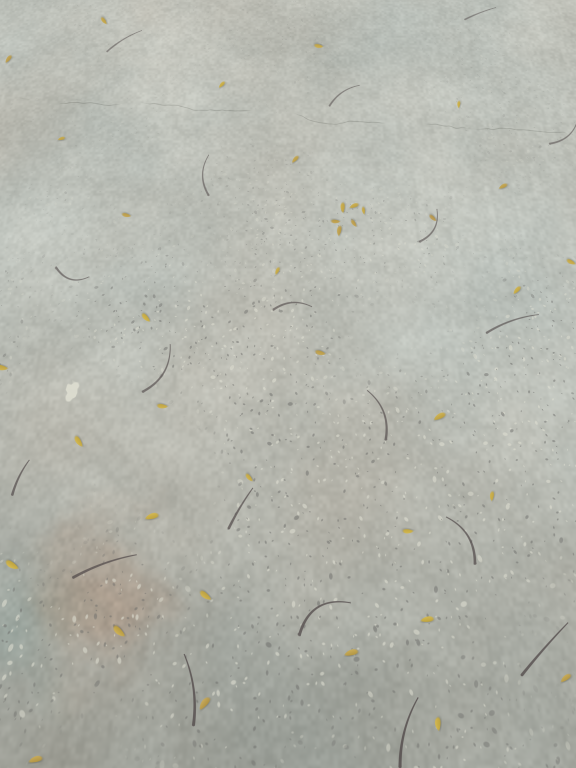
A WebGL 1 fragment shader for this texture:

```glsl
precision highp float;
// Weathered concrete seen at a slant, with grit, stains, yellow leaflets and thin twigs.
uniform vec2 u_resolution;

const vec3 LEAF_YELLOW = vec3(0.80, 0.69, 0.27);
const vec3 LEAF_OCHRE = vec3(0.70, 0.57, 0.33);
const vec3 TWIG_DARK = vec3(0.33, 0.30, 0.30);
const vec3 RUST = vec3(0.72, 0.60, 0.51);
const vec3 CHIP_WHITE = vec3(0.87, 0.87, 0.82);

float hash(vec2 p) {
  vec3 q = fract(vec3(p.xyx) * 0.1031);
  q += dot(q, q.yzx + 33.33);
  return fract((q.x + q.y) * q.z);
}

float noise(vec2 p) {
  vec2 i = floor(p), f = fract(p);
  f = f * f * (3.0 - 2.0 * f);
  return mix(mix(hash(i), hash(i + vec2(1.0, 0.0)), f.x),
             mix(hash(i + vec2(0.0, 1.0)), hash(i + 1.0), f.x), f.y);
}

float fbm(vec2 p) {
  float sum = 0.0, amp = 0.5;
  for (int i = 0; i < 5; i++) {
    sum += amp * noise(p);
    p = mat2(1.6, 1.2, -1.2, 1.6) * p + 7.3;
    amp *= 0.5;
  }
  return sum;
}

vec2 rotate(vec2 p, float a) {
  return vec2(cos(a) * p.x + sin(a) * p.y, cos(a) * p.y - sin(a) * p.x);
}

float cover(float dist, float px) {
  return 1.0 - smoothstep(-0.7 * px, 0.7 * px, dist);
}

// One jittered grain per cell; only a share of the cells is filled.
float specks(vec2 p, float cells, float share, float seed, float px) {
  vec2 id = floor(p * cells) + seed;
  vec2 centre = 0.3 + 0.4 * vec2(hash(id + 3.1), hash(id + 8.7));
  vec2 q = rotate(fract(p * cells) - centre, 6.28 * hash(id + 5.3));
  float radius = mix(0.07, 0.22, pow(hash(id + 1.9), 2.0));
  float dist = (length(q * vec2(0.8, 1.2)) - radius) / cells;
  return step(hash(id), share) * cover(dist, px);
}

float leaf(vec2 q, float size) {
  q.y += 9.0 * q.x * q.x;
  float x = q.x / size;
  return (length(vec2(x, q.y / (size * (0.42 + 0.1 * x)))) - 1.0) * size * 0.45;
}

float twig(vec2 q, float halfLength, float bend, float width) {
  float x = clamp(q.x, -halfLength, halfLength);
  float t = x / halfLength;
  float slope = 2.0 * bend * t;
  float d = length(q - vec2(x, bend * halfLength * (1.0 - t * t)));
  return d / sqrt(1.0 + slope * slope) - width * (0.75 - 0.35 * t);
}

vec3 concrete(vec2 p, vec2 ground, float px) {
  float broad = fbm(ground * 5.0 + 2.0) - 0.5;
  float patches = fbm(ground * vec2(13.0, 17.0) + 31.0) - 0.5;
  float grain = noise(ground * 230.0) + 0.7 * noise(ground * 115.0 + 9.0) - 0.85;
  float brushed = noise(vec2(ground.x * 150.0, ground.y * 9.0)) - 0.5;
  float light = 0.628 + 0.122 * smoothstep(-0.05, 0.65, p.y);
  light += 0.09 * broad + 0.085 * patches + 0.045 * grain;
  light += 0.022 * brushed * smoothstep(0.25, 0.6, p.x) * smoothstep(0.3, 0.7, p.y);
  light += 0.02 * (p.x - 0.375);
  float warmth = fbm(ground * 4.0 + 57.0) - 0.5;
  vec3 col = vec3(light, light + 0.008, light - 0.024) + warmth * vec3(0.04, -0.01, -0.035);

  // Rusty and greenish stains near the lower left
  float ragged = 0.12 * (fbm(p * 14.0) - 0.5);
  float rust = 1.0 - smoothstep(0.0, 0.13, length((p - vec2(0.13, 0.21)) * vec2(1.0, 0.9)) + ragged);
  col = mix(col, RUST * (0.94 + 0.1 * grain), 0.5 * rust);
  float damp = 1.0 - smoothstep(0.0, 0.13, length(p - vec2(0.02, 0.18)) + ragged);
  col += damp * vec3(-0.035, 0.0, 0.005);

  // Faint broken hairline crack across the far part
  float crackY = 0.875 - 0.07 * p.x + 0.025 * (fbm(vec2(p.x * 14.0, 4.0)) - 0.5);
  float crack = cover(abs(p.y - crackY) - 0.0006, px) * smoothstep(0.4, 0.65, noise(p.xx * 17.0));
  return col - 0.10 * crack;
}

void main() {
  float px = 1.0 / u_resolution.y;
  vec2 p = gl_FragCoord.xy * px;
  float depth = 1.0 / (1.3 - 0.6 * p.y);
  vec2 ground = vec2((p.x - 0.375) * depth, 1.6 * depth) + 4.0;
  vec3 col = concrete(p, ground, px);

  // Pale and dark grit
  float gritty = smoothstep(0.3, 0.65, fbm(ground * 6.0 + 80.0)) * (1.0 - 0.75 * smoothstep(0.5, 0.9, p.y));
  float pale = max(specks(ground, 75.0, 0.16, 11.0, px), specks(ground, 120.0, 0.13, 47.0, px));
  float dark = max(specks(ground + 0.37, 85.0, 0.13, 23.0, px), specks(ground, 140.0, 0.12, 71.0, px));
  col = mix(col, CHIP_WHITE, 0.6 * pale * gritty);
  col = mix(col, vec3(0.42, 0.42, 0.41), 0.5 * dark * gritty);

  // One larger pale chip
  vec2 chip = rotate(p - vec2(0.094, 0.49), 1.2) + 0.006 * (noise(p * 160.0) - 0.5);
  col = mix(col, CHIP_WHITE, 0.9 * cover(length(chip * vec2(0.5, 1.0)) - 0.0075, px));

  // Curved twigs, smaller with distance
  for (int i = 0; i < 19; i++) {
    float n = float(i), h = hash(vec2(n, 2.0));
    vec2 at = vec2(0.75 * fract(n * 0.618 + 0.71), (n + h) / 19.0);
    float size = mix(1.0, 0.5, at.y);
    vec2 q = rotate(p - at, mix(1.9, 0.1, at.y) + 2.2 * (hash(vec2(n, 5.0)) - 0.5));
    float d = twig(q, size * mix(0.026, 0.05, h), 0.9 * hash(vec2(n, 9.0)) - 0.45, 0.0019 * size);
    col = mix(col, TWIG_DARK, mix(0.85, 0.5, at.y) * cover(d, px));
  }

  // Scattered leaflets; the last few lie in a small group
  for (int i = 0; i < 38; i++) {
    float n = float(i), h = hash(vec2(n, 14.0));
    vec2 at = vec2(0.75 * fract(n * 0.618 + 0.17 * h), (n + h) / 32.0);
    if (i > 31) at = vec2(0.455, 0.715) + 0.045 * (vec2(h, hash(vec2(n, 17.0))) - 0.5);
    float size = mix(0.0088, 0.0042, at.y) * (0.8 + 0.4 * hash(vec2(n, 21.0)));
    vec2 q = rotate(p - at, 3.14 * hash(vec2(n, 25.0)));
    float shadow = cover(leaf(q + vec2(0.0, 0.0012), size), 2.0 * px);
    col *= 1.0 - 0.2 * shadow;
    vec3 tone = mix(LEAF_YELLOW, LEAF_OCHRE, 0.8 * pow(hash(vec2(n, 29.0)), 2.0));
    col = mix(col, tone + 12.0 * q.y, 0.95 * cover(leaf(q, size), px));
  }
  gl_FragColor = vec4(clamp(col, 0.0, 1.0), 1.0);
}
```
